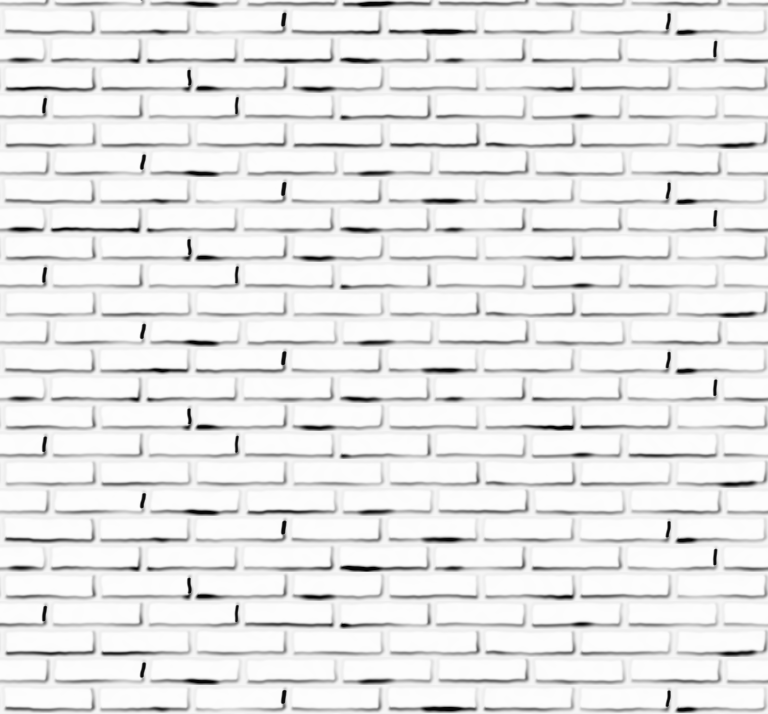
A Shadertoy shader for this texture:

```glsl
float hash(vec2 p) {
    vec3 q = fract(p.xyx * vec3(0.1031, 0.1030, 0.0973));
    q += dot(q, q.yzx + 33.33);
    return fract((q.x + q.y) * q.z);
}

vec2 gradient(vec2 cell) {
    float angle = 6.2832 * hash(cell + 17.0);
    return vec2(cos(angle), sin(angle));
}

float gradientNoise(vec2 p) {
    vec2 i = floor(p), f = fract(p);
    vec2 u = f * f * f * (f * (f * 6.0 - 15.0) + 10.0);
    vec2 e = vec2(0.0, 1.0);
    return mix(mix(dot(gradient(i), f), dot(gradient(i + e.yx), f - e.yx), u.x),
               mix(dot(gradient(i + e), f - e), dot(gradient(i + 1.0), f - 1.0), u.x), u.y);
}

float roundedBox(vec2 p, vec2 halfSize, float radius) {
    vec2 q = abs(p) - halfSize + radius;
    return length(max(q, 0.0)) + min(max(q.x, q.y), 0.0) - radius;
}

// Soft vertical dab of dark mortar
float dab(vec2 p, float halfLength, float radius) {
    p.x += 0.12 * p.y * p.y - 0.05 * p.y;
    p.y -= clamp(p.y, -halfLength, halfLength);
    return 1.0 - smoothstep(-0.04, 0.04, length(p) - radius);
}

void mainImage(out vec4 fragColor, in vec2 fragCoord) {
    vec2 wall = fragCoord / iResolution.xy * vec2(8.0, 25.3) - vec2(0.0, 0.02);
    float row = floor(wall.y);
    float phase = mod(row, 6.0);   // the wear recurs every six courses

    // Running bond with slightly uneven courses
    wall.x -= 0.015 + 0.505 * mod(row, 2.0) + 0.05 * (hash(vec2(phase, 3.0)) - 0.5);
    float column = floor(wall.x);
    vec2 id = vec2(column + 5.0, phase);
    vec2 p = vec2(fract(wall.x) * 3.4, wall.y - row);
    float lane = phase * 5.0 + 0.5;
    p.y += 0.05 * gradientNoise(vec2(wall.x * 3.0, lane + 40.0))
         + 0.025 * gradientNoise(vec2(wall.x * 11.0, lane + 80.0));
    p.x += 0.06 * gradientNoise(vec2(p.y * 2.5 + 0.3, dot(id, vec2(7.0, 31.0)) + 0.5));

    // Brick face and the edge nearest to this point
    vec2 low = vec2(0.12, 0.15), high = vec2(3.25, 0.92);
    float d = roundedBox(p - 0.5 * (low + high), 0.5 * (high - low), 0.12);
    float below = low.y - p.y, right = p.x - high.x;
    float bedSide = smoothstep(-0.12, 0.12, below - right);
    float litSide = smoothstep(-0.1, 0.1,
        max(low.x - p.x, p.y - high.y) - max(below, right));

    // Bed joint: uneven grey with black patches
    float patches = smoothstep(0.27, 0.48, gradientNoise(vec2(wall.x * 1.7 + 0.3, lane + 120.0)));
    float rowWear = smoothstep(0.15, 0.5, gradientNoise(vec2(wall.x * 0.4 + 0.2, row * 5.0 + 200.5)));
    float bed = 0.38 + 0.35 * gradientNoise(vec2(wall.x * 2.3, lane + 160.0))
              + 0.12 * (hash(id + 60.0) - 0.5) + 0.65 * patches + 0.4 * rowWear;

    // Head joint: faint, darkening towards the lower corner
    float head = (0.15 + 0.4 * hash(id + 90.0)) * mix(1.25, 0.45, smoothstep(0.1, 0.7, p.y));

    float strength = mix(mix(head, bed, bedSide), 0.03, litSide);
    float width = (d > 0.0 ? 0.085 : 0.055) * (1.0 + 0.3 * patches * bedSide);
    float ink = strength * exp(-d * d / (width * width));
    ink += 0.03 * smoothstep(-0.08, 0.06, d);

    // A few head joints are open and nearly black
    float open = step(0.85, hash(id + 130.0));
    float size = hash(id + 170.0);
    vec2 gap = p - vec2(high.x, 0.5 + 0.08 * size);
    ink = max(ink, 0.95 * open * dab(gap, mix(0.28, 0.17, size), mix(0.045, 0.075, size)));

    // Pale paint with a trace of mottling
    float paint = 0.993 - 0.012 * abs(gradientNoise(wall * vec2(5.0, 2.0)));
    fragColor = vec4(vec3(clamp(paint - ink, 0.02, 1.0)), 1.0);
}
```
